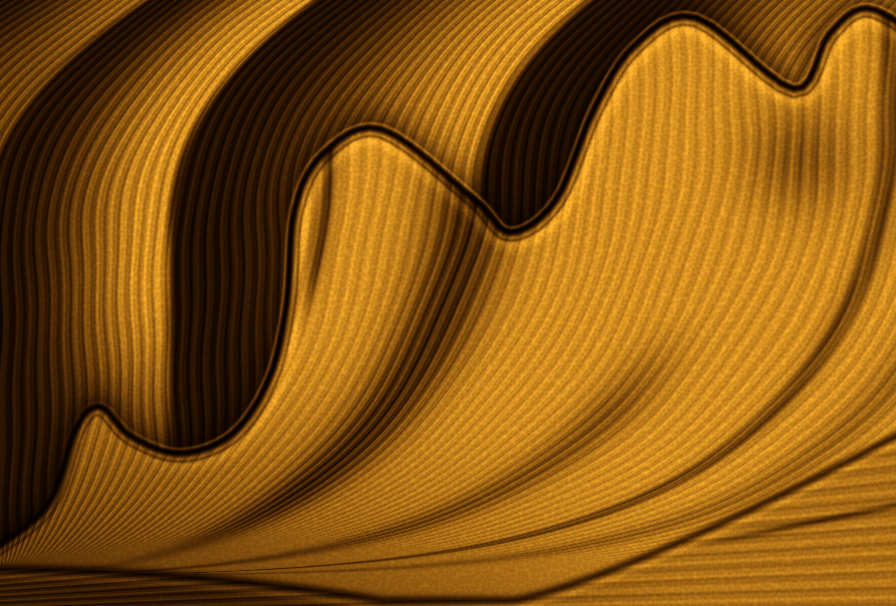
Reproduce this texture procedurally as a Shadertoy shader.

```glsl
// Amber ribbed relief: a winding ridge divides two folded, grooved surfaces.
// Each surface bends a coordinate into curved ribs; folds shade that coordinate.
// The ridge is a sampled spline distance, and cellular noise adds fine grain.

const int KNOTS = 22;
const vec2 RIDGE[KNOTS] = vec2[](
    vec2(-.02, .085), vec2(.08, .165), vec2(.127, .292), vec2(.165, .327),
    vec2(.215, .279), vec2(.298, .25), vec2(.385, .283), vec2(.446, .375),
    vec2(.475, .50), vec2(.488, .654), vec2(.535, .746), vec2(.63, .785),
    vec2(.779, .673), vec2(.842, .615), vec2(.919, .669), vec2(.981, .817),
    vec2(1.048, .923), vec2(1.148, .969), vec2(1.31, .852), vec2(1.369, .942),
    vec2(1.433, .985), vec2(1.53, .93));

float bump(float x, float center, float width) {
    float t = (x - center) / width;
    return exp(-t * t);
}

vec2 hash2(vec2 p) {
    vec2 q = vec2(dot(p, vec2(127.1, 311.7)), dot(p, vec2(269.5, 183.3)));
    return fract(sin(q) * 43758.5);
}

// Distance to the nearest scattered cell point
float cellular(vec2 p) {
    vec2 cell = floor(p), f = fract(p);
    float nearest = 2.0;
    for (int j = -1; j <= 1; j++)
        for (int i = -1; i <= 1; i++) {
            vec2 o = vec2(i, j);
            nearest = min(nearest, length(o + hash2(cell + o) - f));
        }
    return nearest;
}

vec2 spline(vec2 a, vec2 b, vec2 c, vec2 d, float t) {
    return b + .5 * t * (c - a + t * (2. * a - 5. * b + 4. * c - d
             + t * (3. * (b - c) + d - a)));
}

// Signed distance to the ridge, positive above it
float ridgeDistance(vec2 p) {
    float nearest = 1e3, side = -1.0;
    for (int i = 0; i < KNOTS - 1; i++) {
        vec2 k0 = RIDGE[max(i - 1, 0)], k1 = RIDGE[i];
        vec2 k2 = RIDGE[i + 1], k3 = RIDGE[min(i + 2, KNOTS - 1)];
        vec2 a = k1;
        for (int j = 1; j <= 6; j++) {
            vec2 b = spline(k0, k1, k2, k3, float(j) / 6.0);
            vec2 e = b - a, w = p - a;
            vec2 q = w - e * clamp(dot(w, e) / dot(e, e), 0.0, 1.0);
            nearest = min(nearest, dot(q, q));
            if ((a.x <= p.x) != (b.x <= p.x) && w.y > e.y * w.x / e.x) side = -side;
            a = b;
        }
    }
    return side * sqrt(nearest);
}

// Skewed rib profile around zero, fading where ribs become too dense
float ribs(float phase) {
    float a = 6.2832 * phase;
    float fade = 1.0 - smoothstep(.25, .6, fwidth(phase));
    return fade * (.8 * sin(a + .5 * sin(a)) + .25 * sin(2.7 * a + 1.0));
}

// Arcs that fall vertically, then sweep toward the lower left
float sweepCoord(vec2 p) {
    float base = .05 - .13 * p.x * p.x;
    float h = max(.8 - p.y, 0.0) / (.8 - base);
    return p.x / sqrt(max(1.0 - h * h, .02));
}

// Vertical lines that lean to the right near the top
float leanCoord(vec2 p) {
    return p.x - 2.55 * pow(max(p.y - .57 - .08 * p.x, 0.0), 2.5);
}

// A fold climbs slowly into light and drops sharply at its end
float fold(float u, float start, float end) {
    float f = (u - start) / (end - start);
    return smoothstep(.12, .9, f) * (1.0 - smoothstep(.95, 1.02, f));
}

float upperTone(vec2 p, float u, float rib) {
    float light = fold(u, -.35, -.03) * .65 + fold(u, -.03, .283)
                + fold(u, .283, .79) + fold(u, .79, 1.4) * .9;
    light *= mix(.4, 1.0, smoothstep(.2, .55, p.y)) * mix(.65, 1.0, smoothstep(0., .25, p.x));
    return .13 + .68 * light + rib * (.075 + .2 * light * (1.0 - .55 * light));
}

float lowerTone(vec2 p, float s, float rib) {
    float tone = .83 - .56 * bump(s, .79, .075) * smoothstep(.0, .2, p.y);
    tone -= .32 * bump(s, 1.2, .055) * (1.0 - smoothstep(.3, .5, p.y));
    tone -= .42 * bump(s, 1.47, .02) + .22 * bump(s, 1.62, .04);
    tone -= .45 * bump(s, .545, .016) * smoothstep(.42, .58, p.y);
    tone -= .3 * bump(length(p - vec2(1.32, .74)), 0.0, .09);
    tone *= mix(.36, 1.0, smoothstep(-.1, .75, p.y + .45 * p.x));
    return tone + rib * mix(.15, .09, smoothstep(.4, .8, tone));
}

void mainImage(out vec4 fragColor, in vec2 fragCoord) {
    vec2 p = fragCoord / iResolution.y;
    float pixel = 1.0 / iResolution.y;
    float wobble = .004 * sin(9. * p.y + 14. * p.x) + .002 * sin(23. * p.x - 31. * p.y);

    // Two ribbed surfaces
    float u = leanCoord(p), s = sweepCoord(p);
    float upper = upperTone(p, u, ribs(50. * (u + wobble)));
    float lower = lowerTone(p, s, ribs(42. * (s + wobble) + .6 * sin(7. * s)));

    // Shallow ribs beneath the bottom vein
    float rise = .01 + .27 * pow(max((p.x - .846) / .63, 0.0), 1.25);
    float vein = p.y - max(.062 - .13 * p.x * p.x, rise);
    float fan = (p.y + .04) / (.45 + .5 * p.x);
    float ground = mix(.2, .68, smoothstep(.3, 1.2, p.x)) + .1 * ribs(48. * fan + 2. * wobble);
    ground -= .35 * bump(p.y, .11 + .2 * (p.x - 1.2), .006) * smoothstep(1.1, 1.3, p.x);
    lower = mix(ground, lower, smoothstep(-pixel, pixel, vein));
    lower *= 1.0 - .65 * bump(vein, 0.0, .008);
    lower += .12 * bump(vein, -.014, .006);

    // Ridge shadow, groove and glinting rim
    float d = ridgeDistance(p);
    upper *= 1.0 - .75 * exp(-max(d, 0.0) / .028);
    lower += .14 * bump(d, -.02, .01) * smoothstep(.1, .5, p.x);
    float tone = mix(lower, upper, smoothstep(-pixel, pixel, d));
    tone *= 1.0 - .85 * bump(d, 0.0, .006);
    tone += .3 * bump(d, .009, .0028) * smoothstep(.02, .4, p.x);
    tone *= 1.0 - .4 * bump(d, -.012, .003);

    // Grain and amber grading
    tone *= 1.0 + .16 * (cellular(p * 150.0) - .5);
    tone = clamp(tone, .03, 1.0);
    fragColor = vec4(vec3(1., .7, .175) * pow(vec3(tone), vec3(1., 1.22, 1.75)), 1.0);
}
```
